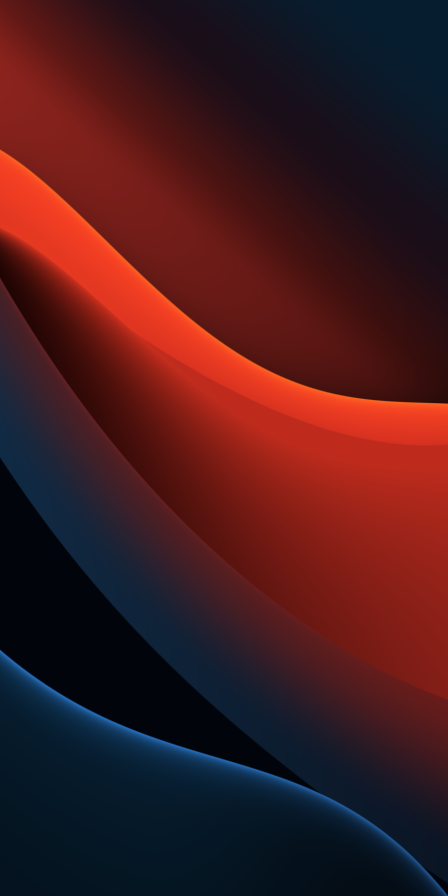
Give the GLSL for this background, as a Shadertoy shader.

```glsl
#define RIM_WIDTH 0.005
#define GLOW_WIDTH 0.020
#define SHADOW_WIDTH 0.030
#define EMBER vec3(0.98, 0.26, 0.14)
#define EMBER_RIM vec3(1.00, 0.44, 0.13)
#define SCARLET vec3(0.77, 0.175, 0.115)
#define MAROON vec3(0.52, 0.13, 0.11)
#define DUSK vec3(0.10, 0.055, 0.095)
#define NAVY vec3(0.025, 0.115, 0.185)
#define SLATE vec3(0.065, 0.165, 0.265)
#define ABYSS vec3(0.002, 0.018, 0.042)
#define ICE vec3(0.20, 0.56, 0.96)

// Smooth curve through five heights spaced evenly across the canvas
float wave(float x, float a, float b, float c, float d, float e) {
    float t = 4.0 * x;
    float n2 = t * (t - 1.0) / 2.0;
    float n3 = n2 * (t - 2.0) / 3.0;
    float n4 = n3 * (t - 3.0) / 4.0;
    return a + t * (b - a) + n2 * (c - 2.0 * b + a)
         + n3 * (d - 3.0 * c + 3.0 * b - a)
         + n4 * (e - 4.0 * d + 6.0 * c - 4.0 * b + a);
}

// Antialiased coverage of the region with positive depth
float cover(float depth) {
    float w = 0.75 * fwidth(depth);
    return smoothstep(-w, w, depth);
}

// Light that fades with distance below an edge
float fade(float depth, float width) {
    return exp(-max(depth, 0.0) / width);
}

// Diagonal red haze that cools towards the upper right
vec3 backdrop(vec2 p) {
    float s = 0.85 * p.x - 2.0 * (1.0 - p.y);
    vec3 haze = MAROON * mix(1.06, 0.58, p.x);
    haze *= mix(1.0, 0.72, smoothstep(-0.16, 0.02, s));
    vec3 color = mix(haze, DUSK, smoothstep(-0.06, 0.30, s));
    return mix(color, NAVY, smoothstep(0.24, 0.68, s));
}

void mainImage(out vec4 fragColor, in vec2 fragCoord) {
    vec2 p = fragCoord / iResolution.xy;

    // Depth below each edge, in canvas heights
    float crest = wave(p.x, 0.833, 0.725, 0.616, 0.560, 0.5495) - p.y;
    float crease = wave(p.x, 0.746, 0.646, 0.569, 0.518, 0.504) - p.y;
    float fold = wave(p.x, 0.746, 0.651, 0.547, 0.490, 0.479) - p.y;
    float panel = wave(p.x, 0.690, 0.5065, 0.375, 0.281, 0.219) - p.y;
    float gap = wave(p.x, 0.4896, 0.3255, 0.2018, 0.1016, 0.0143) - p.y;
    float base = wave(p.x, 0.2747, 0.1953, 0.1523, 0.1055, 0.0) - p.y;

    // Backdrop with a shadow along the crest
    vec3 color = backdrop(p);
    color *= 1.0 - mix(0.12, 0.38, p.x) * fade(-crest, SHADOW_WIDTH);

    // Glowing ribbon
    float across = clamp(crest / max(crest - crease, 0.01), 0.0, 1.0);
    vec3 ribbon = mix(EMBER, SCARLET * 1.08, across * mix(0.75, 1.0, p.x));
    ribbon = mix(ribbon, EMBER_RIM, 0.85 * fade(crest, RIM_WIDTH));
    color = mix(color, ribbon, cover(crest));

    // Inner crease
    color = mix(color, SCARLET * 0.97, cover(crease));

    // Fold falling into dark red
    vec3 deep = mix(vec3(0.10, 0.012, 0.008), vec3(0.45, 0.105, 0.085), p.x);
    vec3 sheet = mix(deep, SCARLET * 0.97, fade(fold, mix(0.015, 0.165, p.x)));
    float foldRim = fade(abs(fold), RIM_WIDTH) * (1.0 - smoothstep(0.1, 0.5, p.x));
    color = mix(color, sheet, cover(fold));
    color = mix(color, EMBER, 0.35 * foldRim);

    // Translucent panel, red above and blue below
    float slide = clamp(panel / max(panel - gap, 0.01), 0.0, 1.0);
    vec3 warm = mix(vec3(0.29, 0.12, 0.14), vec3(0.42, 0.11, 0.10), p.x);
    vec3 cool = mix(SLATE, vec3(0.04, 0.08, 0.14), p.x);
    vec3 glass = mix(warm, cool, smoothstep(-0.1, 0.9, slide));
    glass += vec3(0.12, 0.02, 0.01) * fade(panel, RIM_WIDTH) * (1.0 - p.x);
    color = mix(color, glass, cover(panel));

    // Dark gap
    color = mix(color, ABYSS, cover(gap));

    // Lower wave with a blue rim
    vec3 water = mix(NAVY * 0.88, vec3(0.012, 0.035, 0.06), smoothstep(0.3, 1.0, p.x));
    water *= 1.0 - 0.25 * smoothstep(0.05, 0.25, base);
    float rimLight = mix(1.0, 0.75, p.x);
    water += ICE * rimLight * 0.35 * fade(base, GLOW_WIDTH);
    water = mix(water, ICE, 0.75 * rimLight * fade(base, RIM_WIDTH * 0.8));
    color = mix(color, water, cover(base));

    fragColor = vec4(color, 1.0);
}
```
